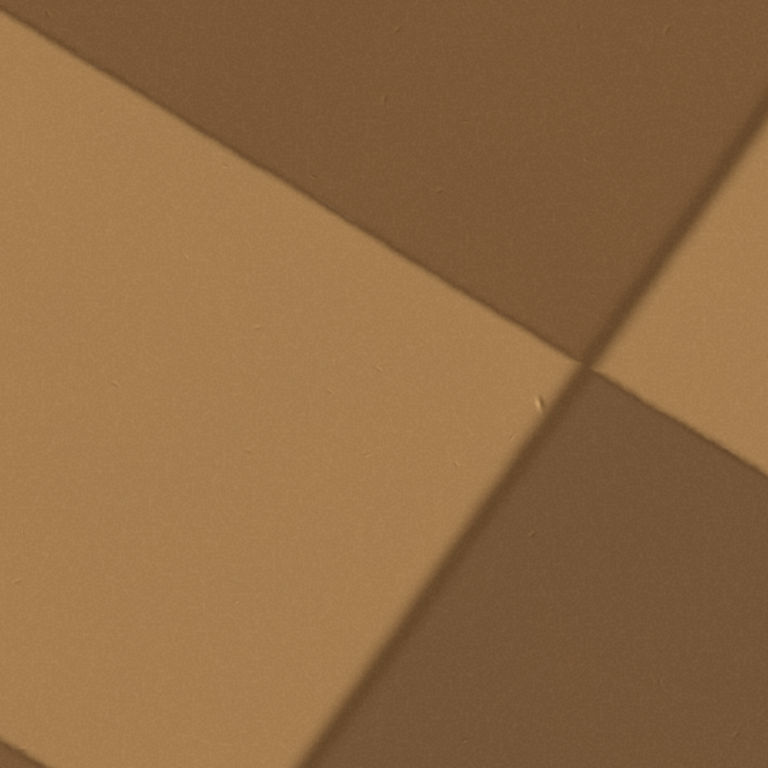
This texture is drawn by a Shadertoy shader. Its source:

```glsl
// Close view of a slanted two-tone checker floor: large tan and brown tiles.
// A skewed lattice gives the tiles and distances to their joints; cellular
// noise and layered sines add fine grain, soft mottling and small flecks.

const vec3 TAN         = vec3(0.645, 0.490, 0.312);
const vec3 BROWN       = vec3(0.482, 0.346, 0.216);
const vec3 DEEP_BROWN  = vec3(0.460, 0.334, 0.216);
const vec3 JOINT       = vec3(0.358, 0.248, 0.142);

const vec2 CROSSING    = vec2(0.764, 0.523);   // where the joints meet
const vec2 TILE_ACROSS = vec2(0.850, -0.520);  // lattice step along the thin joint
const vec2 TILE_UP     = vec2(0.467, 0.668);   // lattice step along the wide joint

const float THIN_WIDTH   = 0.0055;
const float WIDE_WIDTH   = 0.0140;
const float THIN_FEATHER = 0.0030;
const float WIDE_FEATHER = 0.0105;
const float THIN_DEPTH   = 0.50;
const float WIDE_DEPTH   = 0.74;
const float JOINT_WEAR   = 0.35;
const float WAVER        = 0.0009;
const float ROUGHNESS    = 0.0014;

const float GRAIN_SCALE  = 230.0;
const float GRAIN_AMOUNT = 0.034;
const float COARSE_SCALE = 75.0;
const float COARSE_AMOUNT = 0.012;
const float MOTTLE_AMOUNT = 0.010;
const float FLECK_GRID   = 11.0;
const float FLECK_CHANCE = 0.25;
const float NICK_AMOUNT  = 0.045;
const vec2 CHIP_CENTER   = vec2(0.703, 0.475);
const float CHIP_SIZE    = 0.0058;

float cross2(vec2 a, vec2 b) { return a.x * b.y - a.y * b.x; }

vec2 hash2(vec2 p) {
    vec3 q = fract(p.xyx * vec3(0.1031, 0.1030, 0.0973));
    q += dot(q, q.yzx + 33.33);
    return fract((q.xx + q.yz) * q.zy);
}

// Distance to the nearest jittered cell point, centred on zero
float cellular(vec2 p) {
    vec2 cell = floor(p);
    float nearest = 2.0;
    for (int y = -1; y <= 1; y++)
    for (int x = -1; x <= 1; x++) {
        vec2 neighbour = cell + vec2(x, y);
        nearest = min(nearest, length(neighbour + hash2(neighbour) - p));
    }
    return nearest - 0.45;
}

// Broad uneven tone, roughly in -1..1
float mottle(vec2 p) {
    float sum = 0.0, weight = 0.5;
    for (int i = 0; i < 4; i++) {
        sum += weight * sin(p.x + 1.7 * sin(p.y)) * sin(p.y + 1.3 * sin(p.x));
        p = mat2(1.6, 1.2, -1.2, 1.6) * p + 2.3;
        weight *= 0.6;
    }
    return sum;
}

// Small raised mark: bright on one side, shaded on the other
float fleck(vec2 offset, float size, float angle) {
    float c = cos(angle), s = sin(angle);
    vec2 q = mat2(c, -s, s, c) * offset / (size * vec2(0.7, 1.4));
    return -1.6 * q.x * exp(-dot(q, q));
}

float band(float d, float width) { return exp(-d * d / (width * width)); }

void mainImage(out vec4 fragColor, in vec2 fragCoord) {
    vec2 uv = fragCoord / iResolution.xy;
    float coarse = cellular(uv * COARSE_SCALE);

    // Lattice coordinates; whole numbers lie on the joints
    float area = cross2(TILE_ACROSS, TILE_UP);
    vec2 rel = uv - CROSSING;
    rel += WAVER * (sin(rel.yx * vec2(19.0, 23.0)) + 0.4 * sin(rel.yx * 97.0));
    rel += ROUGHNESS * coarse;
    vec2 lattice = vec2(cross2(rel, TILE_UP), cross2(TILE_ACROSS, rel)) / area;
    vec2 joint = round(lattice);
    vec2 gap = (lattice - joint) * area / vec2(length(TILE_UP), length(TILE_ACROSS));

    // Checker with soft edges
    float parity = 1.0 - 2.0 * mod(joint.x + joint.y, 2.0);
    float sideX = 2.0 * smoothstep(-WIDE_FEATHER, WIDE_FEATHER, gap.x) - 1.0;
    float sideY = 2.0 * smoothstep(-THIN_FEATHER, THIN_FEATHER, gap.y) - 1.0;
    float lightness = 0.5 + 0.5 * parity * sideX * sideY;
    vec3 brown = mix(BROWN, DEEP_BROWN, mod(floor(lattice.y), 2.0));
    vec3 color = mix(brown, TAN, lightness);

    // Shadowed joints, the thin one unevenly worn and nicked along its edge
    float wear = mottle(uv * 21.0 + 4.0);
    float wide = WIDE_DEPTH * band(gap.x, WIDE_WIDTH);
    float thin = THIN_DEPTH * (1.0 + JOINT_WEAR * wear) * band(gap.y, THIN_WIDTH);
    color = mix(color, JOINT, max(wide, thin));
    color += NICK_AMOUNT * smoothstep(0.2, 0.5, wear) * band(gap.y - 0.003, 0.002);

    // Surface grain and mottling
    color += GRAIN_AMOUNT * cellular(uv * GRAIN_SCALE) + COARSE_AMOUNT * coarse;
    color *= 1.0 + MOTTLE_AMOUNT * mottle(uv * 9.0);

    // Scattered flecks and one larger chip beside the wide joint
    vec2 cell = floor(uv * FLECK_GRID);
    vec2 chance = hash2(cell + 41.0);
    vec2 center = (cell + 0.2 + 0.6 * hash2(cell + 7.0)) / FLECK_GRID;
    float marks = 0.06 * step(chance.x, FLECK_CHANCE)
                * fleck(uv - center, mix(0.002, 0.004, chance.y), 6.3 * chance.y);
    marks += 0.20 * fleck(uv - CHIP_CENTER, CHIP_SIZE, 0.3);
    color += marks * vec3(1.0, 0.9, 0.7);

    fragColor = vec4(clamp(color, 0.0, 1.0), 1.0);
}
```
